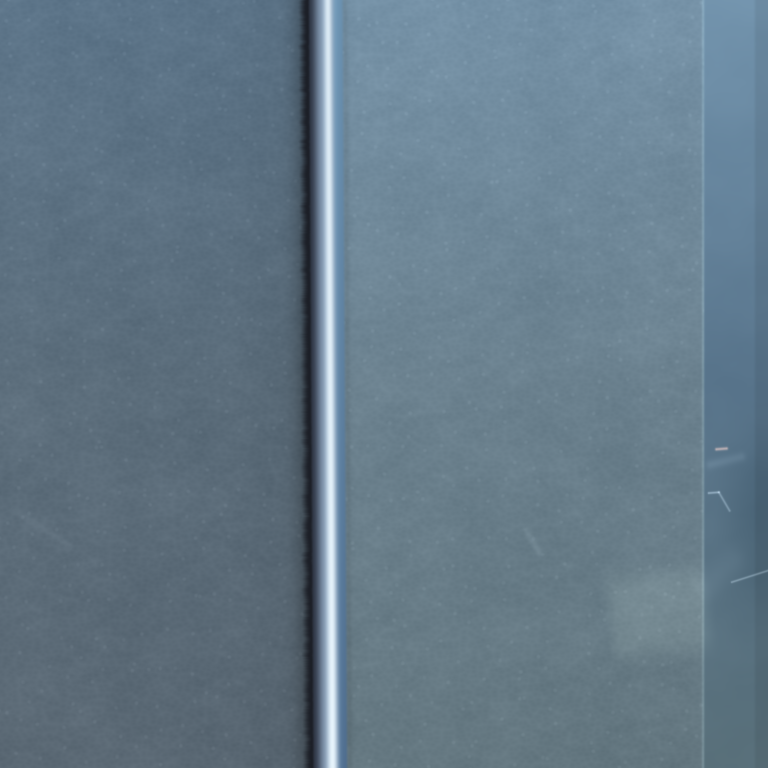
This texture is drawn by a WebGL 2 fragment shader. Its source:

```glsl
#version 300 es
precision highp float;
uniform vec2 u_resolution;
out vec4 fragColor;

vec2 hash2(vec2 p) {
    vec3 q = fract(p.xyx * vec3(0.1031, 0.1030, 0.0973));
    q += dot(q, q.yzx + 33.33);
    return fract((q.xx + q.yz) * q.zy);
}

// Distance to the nearest scattered cell point
float cellular(vec2 p) {
    vec2 cell = floor(p), f = fract(p);
    float nearest = 8.0;
    for (int j = -1; j <= 1; j++)
        for (int i = -1; i <= 1; i++) {
            vec2 o = vec2(i, j);
            vec2 d = o + hash2(cell + o + 50.0) - f;
            nearest = min(nearest, dot(d, d));
        }
    return sqrt(nearest);
}

// Soft mottling from rotated, warped sines
float layeredSines(vec2 p) {
    float sum = 0.0, amp = 0.5;
    for (int i = 0; i < 5; i++) {
        sum += amp * sin(p.x + 1.3 * sin(p.y)) * sin(p.y + 0.8 * sin(p.x * 0.7));
        p = mat2(1.32, 1.1, -1.1, 1.32) * p + 2.7;
        amp *= 0.66;
    }
    return sum;
}

float band(float x, float lo, float hi, float soft) {
    return smoothstep(lo - soft, lo + soft, x) * (1.0 - smoothstep(hi - soft, hi + soft, x));
}

float bell(float x, float centre, float width) {
    float d = (x - centre) / width;
    return exp(-d * d);
}

float segment(vec2 p, vec2 a, vec2 b) {
    vec2 ab = b - a;
    return length(p - a - ab * clamp(dot(p - a, ab) / dot(ab, ab), 0.0, 1.0));
}

float scratch(vec2 p, vec2 a, vec2 b, float width) {
    return bell(segment(p, a, b), 0.0, width);
}

vec3 gradient3(vec3 low, vec3 mid, vec3 high, float t) {
    return t < 0.5 ? mix(low, mid, t * 2.0) : mix(mid, high, t * 2.0 - 1.0);
}

// Worn matte surface: broad mottling, fine grain and pale flecks
float surfaceTexture(vec2 p) {
    float mottle = 0.016 * layeredSines(p * vec2(13.0, 17.0));
    float fine = 0.014 * layeredSines(p * vec2(70.0, 95.0) + 4.0);
    float grain = 0.022 * (cellular(p * vec2(120.0, 155.0)) - 0.5);
    float fleck = 0.028 * (1.0 - smoothstep(0.02, 0.12, cellular(p * 31.0 + 9.0)));
    return mottle + fine + grain + fleck;
}

vec3 panels(vec2 p) {
    vec3 left = gradient3(vec3(0.355, 0.41, 0.455), vec3(0.36, 0.43, 0.485), vec3(0.365, 0.46, 0.54), p.y);
    vec3 right = gradient3(vec3(0.395, 0.47, 0.505), vec3(0.42, 0.507, 0.56), vec3(0.46, 0.572, 0.655), p.y);
    left *= 1.0 - 0.04 * smoothstep(0.25, 0.4, p.x);
    vec3 col = mix(left, right, smoothstep(0.41, 0.44, p.x));
    return col + surfaceTexture(p);
}

// Smooth reflective strip on the right
vec3 glassStrip(vec2 p) {
    vec3 col = gradient3(vec3(0.35, 0.44, 0.48), vec3(0.35, 0.46, 0.55), vec3(0.45, 0.58, 0.68), p.y);
    col -= 0.05 * bell(p.y, 0.32, 0.12) * smoothstep(0.92, 0.99, p.x);
    col *= 1.0 - 0.07 * smoothstep(0.980, 0.986, p.x);
    return col + 0.012 * layeredSines(p * vec2(16.0, 22.0));
}

// Cross-section of the polished rod; x is measured from its left side
vec3 rodShade(float x, float y) {
    vec3 col = mix(vec3(0.19, 0.22, 0.28), vec3(0.42, 0.49, 0.58), smoothstep(0.0, 0.014, x));
    col = mix(col, mix(vec3(0.31, 0.43, 0.56), vec3(0.42, 0.57, 0.69), y), smoothstep(0.026, 0.036, x));
    col += vec3(0.17, 0.20, 0.21) * bell(x, 0.023, 0.009);
    float glint = bell(x, 0.0245, mix(0.0064, 0.0050, y));
    return mix(col, vec3(0.91, 0.96, 0.99), glint * mix(0.98, 0.82, y));
}

void main() {
    vec2 p = gl_FragCoord.xy / u_resolution;
    vec3 col = panels(p);

    // Strip and its pale vertical edge
    col = mix(col, glassStrip(p), smoothstep(0.9150, 0.9185, p.x));
    col += vec3(0.06, 0.075, 0.075) * bell(p.x, 0.9155, 0.0020);

    // Faint reflected patch and hazy streaks
    float patchMask = band(p.x + 0.12 * (p.y - 0.2), 0.795, 0.922, 0.012)
                    * band(p.y - 0.1 * (p.x - 0.85), 0.15, 0.255, 0.022);
    col += vec3(0.045, 0.046, 0.038) * patchMask;
    col += 0.03 * scratch(p, vec2(0.92, 0.235), vec2(0.955, 0.27), 0.018);
    col += 0.05 * scratch(p, vec2(0.925, 0.395), vec2(0.965, 0.405), 0.006);
    col += 0.04 * scratch(p, vec2(0.685, 0.31), vec2(0.702, 0.28), 0.004);
    col += 0.025 * scratch(p, vec2(0.02, 0.335), vec2(0.09, 0.29), 0.005);

    // Small glints on the strip
    col += vec3(0.36, 0.22, 0.16) * scratch(p, vec2(0.933, 0.415), vec2(0.946, 0.416), 0.0020);
    col += 0.20 * scratch(p, vec2(0.923, 0.358), vec2(0.936, 0.359), 0.0016);
    col += 0.15 * scratch(p, vec2(0.936, 0.359), vec2(0.950, 0.335), 0.0016);
    col += 0.16 * scratch(p, vec2(0.953, 0.242), vec2(1.0, 0.257), 0.0015);

    // Ragged contact shadow, then the slightly leaning rod
    float rodX = p.x - mix(0.4085, 0.4025, p.y);
    float ragged = 0.0025 * layeredSines(vec2(8.0, p.y * 150.0));
    float leftSide = 1.0 - smoothstep(-0.002, 0.002, rodX);
    col *= 1.0 - 0.30 * leftSide * bell(rodX, 0.0, 0.021);
    float shadow = band(rodX + ragged * leftSide, -0.009, 0.004, 0.006);
    col = mix(col, vec3(0.10, 0.11, 0.14), shadow * 0.93);
    col = mix(col, rodShade(rodX, p.y), band(rodX, 0.0, 0.0435, 0.0025));
    col *= 1.0 - 0.06 * bell(rodX, 0.047, 0.004);

    fragColor = vec4(clamp(col, 0.0, 1.0), 1.0);
}
```
